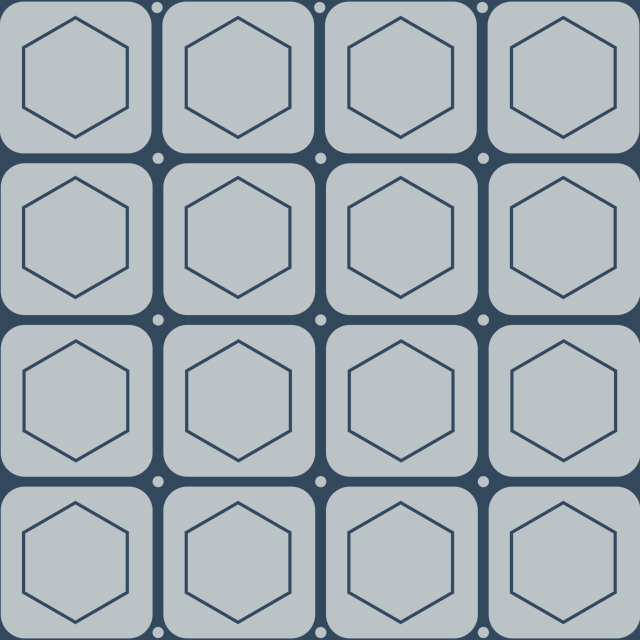
Reproduce this pattern procedurally as a WebGL 1 fragment shader.

```glsl
precision highp float;

uniform vec2 u_resolution;

const vec3 PALE = vec3(0.737, 0.764, 0.778);
const vec3 SLATE = vec3(0.200, 0.282, 0.365);

const vec2 PITCH = vec2(0.2541, 0.2526);
const vec2 FIRST_CENTER = vec2(0.1198, 0.1211);
const vec2 JUNCTION = vec2(0.5012, 0.5);
const float TOP_SHIFT = -0.0016;

float roundedBox(vec2 p, float halfSize, float radius) {
  vec2 q = abs(p) - halfSize + radius;
  return length(max(q, 0.0)) + min(max(q.x, q.y), 0.0) - radius;
}

// Upright hexagon with mitred corners
float hexagon(vec2 p, float apothem) {
  vec2 q = abs(p);
  return max(q.x, dot(q, vec2(0.5, 0.8660))) - apothem;
}

float coverage(float dist, float pixel) {
  return 1.0 - smoothstep(-0.75 * pixel, 0.75 * pixel, dist);
}

vec2 nearestIndex(vec2 p, vec2 pitch, vec2 lowest, vec2 highest) {
  return clamp(floor(p / pitch + 0.5), lowest, highest);
}

float isIndex(float value, float index) {
  return 1.0 - step(0.5, abs(value - index));
}

// Slight misplacement of the outlines from row to row
vec2 outlineOffset(float row) {
  return vec2(-0.0019 + 0.0007 * isIndex(row, 1.0), 0.0026 * isIndex(row, 2.0));
}

// Dots sit on the junctions; the outer rows are pulled inside the canvas
float junctionDot(vec2 p, float radius) {
  vec2 id = nearestIndex(p - JUNCTION, PITCH, vec2(-1.0, -2.0), vec2(1.0, 2.0));
  vec2 offset = id * PITCH;
  offset.y = clamp(offset.y, -0.4883, 0.4883);
  offset.x += TOP_SHIFT * isIndex(id.y, 2.0);
  return length(p - JUNCTION - offset) - radius;
}

void main() {
  vec2 p = gl_FragCoord.xy / u_resolution;
  float pixel = 1.0 / min(u_resolution.x, u_resolution.y);

  // Four by four tiles
  vec2 id = nearestIndex(p - FIRST_CENTER, PITCH, vec2(0.0), vec2(3.0));
  vec2 cell = p - FIRST_CENTER - id * PITCH;
  vec2 shift = vec2(TOP_SHIFT * isIndex(id.y, 3.0), 0.0);

  float tile = roundedBox(cell - shift, 0.1186, 0.0375);
  float outline = abs(hexagon(cell - outlineOffset(id.y), 0.0810)) - 0.0025;
  float spot = junctionDot(p, 0.0087);

  // Layers
  vec3 color = mix(SLATE, PALE, coverage(tile, pixel));
  color = mix(color, SLATE, coverage(outline, pixel));
  color = mix(color, PALE, coverage(spot, pixel));

  gl_FragColor = vec4(color, 1.0);
}
```
